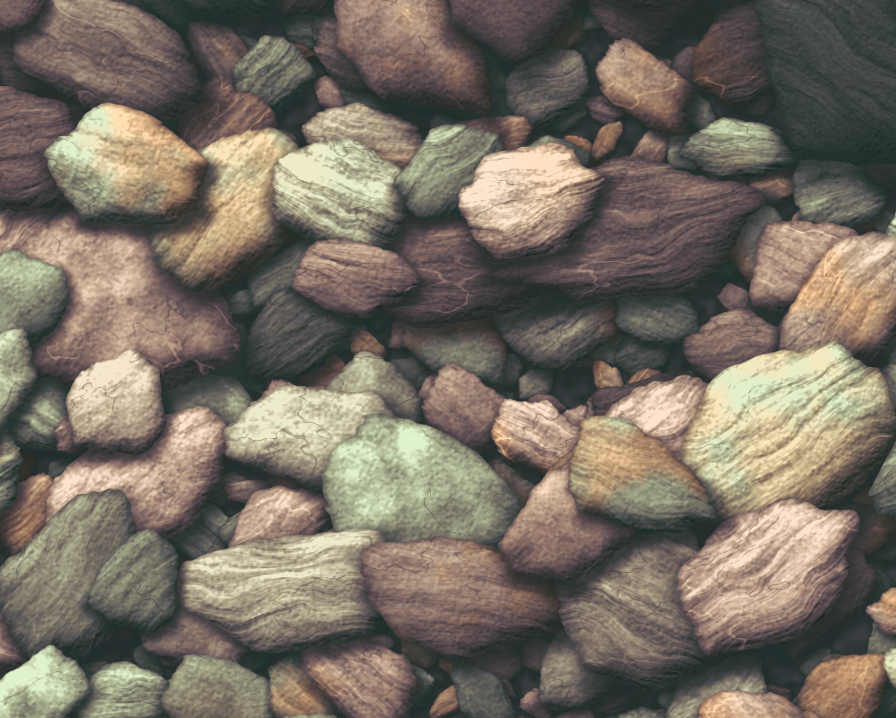
A Shadertoy shader for this texture:

```glsl
const float TAU = 6.2831853;
const vec3 LIGHT = vec3(-0.27, 0.62, 0.74);
const float SHADOW_STRENGTH = 0.85;
const float RELIEF_CONTRAST = 1.5;
const float EMBOSS = 0.75;
const vec3 GREEN_TINT = vec3(0.92, 1.02, 0.97);
const vec3 RUST_TINT = vec3(1.12, 0.94, 0.82);
const vec3 MAUVE_TINT = vec3(1.05, 0.96, 0.97);
const vec3 TONES[6] = vec3[6](
    vec3(0.18, 0.21, 0.21), vec3(0.34, 0.31, 0.33), vec3(0.50, 0.44, 0.41),
    vec3(0.64, 0.59, 0.51), vec3(0.77, 0.73, 0.62), vec3(0.90, 0.87, 0.77));

vec4 hash4(vec2 p) {
    vec4 h = fract(p.xyxy * vec4(0.1031, 0.1030, 0.0973, 0.1099));
    h += dot(h, h.wzxy + 33.33);
    return fract((h.xxyz + h.yzzw) * h.zywx);
}

float noise(vec2 p) {
    vec2 i = floor(p), f = fract(p);
    f = f * f * (3.0 - 2.0 * f);
    return mix(mix(hash4(i).x, hash4(i + vec2(1, 0)).x, f.x),
               mix(hash4(i + vec2(0, 1)).x, hash4(i + vec2(1, 1)).x, f.x), f.y);
}

float fbm(vec2 p) {
    float sum = 0.0, amp = 0.53;
    for (int i = 0; i < 4; i++) {
        sum += amp * noise(p);
        p = mat2(0.96, 0.28, -0.28, 0.96) * p * 2.03 + 17.3;
        amp *= 0.5;
    }
    return sum;
}

// Rounded convex polygon: xy = gradient, z = 1 on the rim
vec3 outline(vec2 q, float seed, float sharpness) {
    vec2 slope = vec2(0.0);
    float sum = 0.0;
    for (int k = 0; k < 7; k++) {
        vec4 h = hash4(vec2(float(k) * 7.0, seed));
        float a = (float(k) + 0.75 * h.x) * TAU / 7.0;
        vec2 dir = vec2(cos(a), sin(a)) / mix(0.8, 1.1, h.y);
        float w = exp(sharpness * (dot(q, dir) - 1.0));
        slope += w * dir;
        sum += w;
    }
    return vec3(slope / sum, 1.0 + log(sum) / sharpness);
}

// Surface height: lumps, bent layers and fine grit
float relief(vec2 l, float layering) {
    float bend = 0.03 * noise(l * 13.0) + 0.008 * noise(l * 50.0);
    float strata = fbm(vec2(l.x * 11.0, (l.y + bend) * 95.0));
    float lumps = fbm(l * 22.0);
    return mix(lumps, strata, layering) * 0.82 + 0.18 * noise(l * 230.0);
}

float thinLine(float field, float width) {
    return 1.0 - smoothstep(0.0, width, abs(field - 0.5));
}

// Paints one layer over surf: rgb = tint, a = brightness
void paintStones(inout vec4 surf, vec2 p, float cellSize, float presence, float brightness, float layer) {
    vec2 home = floor(p / cellSize);
    for (int j = 1; j >= -1; j--)
    for (int i = -1; i <= 1; i++) {
        vec2 cell = home + vec2(i, j);
        vec4 place = hash4(cell + layer * 37.0);
        vec4 kind = hash4(cell + layer * 53.0 + 211.0);
        vec4 look = hash4(cell + layer * 71.0 + 409.0);
        if (place.w > presence) continue;

        vec2 center = (cell + 0.5 + 0.6 * (place.xy - 0.5)) * cellSize;
        vec2 halfSize = cellSize * mix(0.48, 0.75, place.z) * vec2(1.0, mix(0.48, 0.9, kind.x));
        float angle = 2.0 * (kind.y - 0.5);
        float c = cos(angle), s = sin(angle);
        mat2 turn = mat2(c, s, -s, c);
        vec2 local = (p - center) * turn;
        vec2 q = local / halfSize;
        if (dot(q, q) > 3.5) continue;

        // Silhouette and cast shadow
        float seed = floor(kind.z * 900.0);
        q += 0.13 * (vec2(noise(q * 3.0 + seed), noise(q * 3.0 - seed)) - 0.5);
        q += 0.05 * (vec2(noise(q * 12.0 + seed), noise(q * 12.0 - seed)) - 0.5);
        vec3 shape = outline(q, seed, mix(8.0, 18.0, kind.w));
        vec2 lightLocal = LIGHT.xy * turn;
        float castDist = shape.z + 0.25 * dot(shape.xy, lightLocal);
        surf.a *= 1.0 - SHADOW_STRENGTH * (1.0 - smoothstep(0.88, 1.28, castDist));
        float cover = clamp(0.5 + (1.0 - shape.z) * halfSize.y * iResolution.y / 1.3, 0.0, 1.0);
        if (cover <= 0.0) continue;

        // Dome shading
        float rim = clamp(shape.z, 0.0, 1.0);
        vec3 normal = normalize(vec3(shape.xy * (0.12 + 1.6 * rim * rim * rim * rim), 1.0));
        float diffuse = max(dot(normal, vec3(lightLocal, LIGHT.z)), 0.0);
        float albedo = mix(0.62, 1.2, look.x) * (look.y < 0.16 ? 0.5 : 1.0) * brightness;
        albedo *= 1.0 - 0.5 * smoothstep(0.76, 1.02, center.y);
        float value = albedo * (0.08 + 0.98 * diffuse);

        // Layered grain, pale veins and dark cracks
        vec2 l = local + seed * 0.37;
        float layering = smoothstep(0.1, 0.7, look.z);
        float height = relief(l, layering);
        float bump = height - relief(l + 0.0035 * lightLocal, layering);
        value *= 1.0 + RELIEF_CONTRAST * (height - 0.5);
        value += EMBOSS * bump * (0.3 + 0.7 * albedo);
        float patches = fbm(l * 9.0 + 31.0);
        float vein = thinLine(fbm(l * vec2(7.0, 16.0)), 0.018) * smoothstep(0.45, 0.6, patches);
        float crack = thinLine(fbm(l * vec2(10.0, 19.0) + 73.0), 0.016) * smoothstep(0.4, 0.6, 1.0 - patches);
        value += 0.28 * vein * look.w - 0.3 * crack * value;
        value *= 1.0 - 0.45 * smoothstep(0.9, 1.02, shape.z);

        // Mineral tint
        vec3 tint = mix(GREEN_TINT, MAUVE_TINT, smoothstep(0.3, 0.75, look.w));
        float rust = smoothstep(0.42, 0.68, patches) * smoothstep(0.35, 0.9, kind.z);
        tint = mix(tint, RUST_TINT, rust);
        surf = mix(surf, vec4(tint, value), cover);
    }
}

vec3 toneRamp(float value) {
    float t = clamp(value * 5.0, -0.6, 5.4);
    int k = int(clamp(floor(t), 0.0, 4.0));
    return mix(TONES[k], TONES[k + 1], t - float(k));
}

void mainImage(out vec4 fragColor, in vec2 fragCoord) {
    vec2 p = fragCoord / iResolution.y;
    vec4 surf = vec4(vec3(1.0), 0.15 * noise(p * 90.0));

    // Gravel first, then stones, boulders and a few loose stones on top
    paintStones(surf, p, 0.055, 0.9, 0.6, 1.0);
    paintStones(surf, p + 0.03, 0.125, 0.95, 0.85, 2.0);
    paintStones(surf, p, 0.255, 0.85, 1.0, 3.0);
    paintStones(surf, p + 0.07, 0.15, 0.3, 1.05, 4.0);

    vec3 color = toneRamp(surf.a - 0.06) * surf.rgb;
    fragColor = vec4(clamp(color, 0.0, 1.0), 1.0);
}
```
